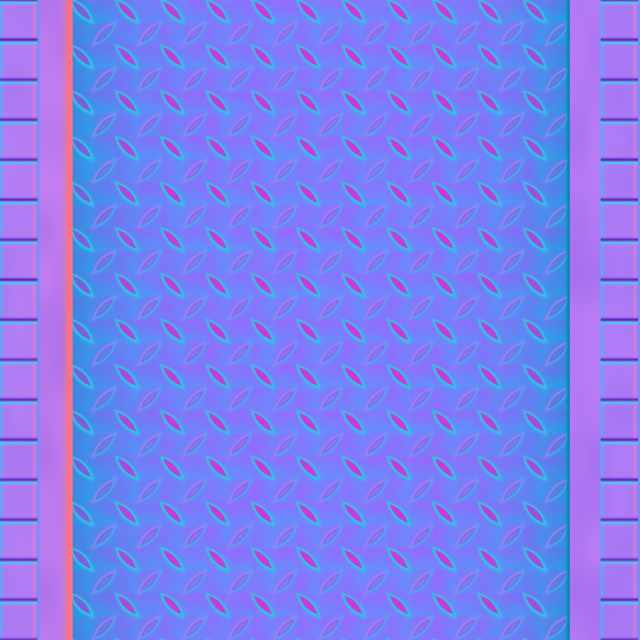
Give the GLSL for this texture map, as a three.js fragment shader.

```glsl
varying vec2 vUv;

const vec2 PITCH = vec2(0.0708, 0.0714);
const float PANEL_LEFT = 0.1135;
const float PANEL_RIGHT = 0.8885;

float hash(vec2 p) {
  return fract(sin(dot(p, vec2(41.3, 289.1))) * 4375.5);
}

float noise(vec2 p) {
  vec2 i = floor(p);
  vec2 f = fract(p);
  f = f * f * (3.0 - 2.0 * f);
  return mix(mix(hash(i), hash(i + vec2(1.0, 0.0)), f.x),
             mix(hash(i + vec2(0.0, 1.0)), hash(i + 1.0), f.x), f.y);
}

// Soft line of the given half width
float band(float d, float w) {
  return exp(-d * d / (w * w));
}

// Coordinates along and across a lens
vec2 turn(vec2 p, vec2 axis) {
  return vec2(dot(p, axis), dot(p, vec2(-axis.y, axis.x)));
}

// Signed distance to a pointed lens
float lens(vec2 p, float halfLength, float halfWidth) {
  float r = (halfLength * halfLength + halfWidth * halfWidth) / (2.0 * halfWidth);
  return length(vec2(abs(p.y) + r - halfWidth, p.x)) - r;
}

// Ramp from -0.5 to 0.5 with a softened jump
float ramp(float t) {
  float f = fract(t);
  return (f - 0.5) * smoothstep(0.0, 0.1, f) * smoothstep(1.0, 0.9, f);
}

vec3 treadPlate(vec2 uv) {
  // Curved base, bluer toward both sides
  float fromLeft = uv.x - PANEL_LEFT;
  float fromRight = PANEL_RIGHT - uv.x;
  float side = max(exp(-fromLeft / 0.075), 0.95 * exp(-fromRight / 0.07));
  vec3 color = mix(vec3(0.495, 0.485, 0.99), vec3(0.2, 0.55, 0.88), side);
  color += (noise(uv * vec2(22.0, 30.0)) - 0.5) * vec3(0.08, -0.06, 0.0);
  color += (noise(uv * vec2(75.0, 120.0)) - 0.5) * vec3(0.05, -0.04, 0.0);

  vec2 q = (uv - vec2(0.1276, 0.983)) / PITCH;
  vec2 p = (fract(q + 0.5) - 0.5) * PITCH;
  vec2 s = (fract(q) - 0.5) * PITCH;
  vec2 steep = turn(p, vec2(0.7, -0.714));
  vec2 rising = turn(s, vec2(0.707, 0.707));

  // Pinched squares of sheet between the lens tips
  float crease = ramp(q.y * 2.0 + 0.5) - 0.7 * ramp(q.x * 2.0 + 0.5);
  float slope = sin(6.2832 * q.y) - sin(6.2832 * q.x);
  color += crease * vec3(0.1, -0.07, 0.0) + slope * vec3(0.025, -0.02, 0.0);

  // Lit and shaded dents at the lens tips
  vec2 strongTip = steep - vec2(0.024, 0.0);
  vec2 faintTip = rising - vec2(0.024, 0.0);
  vec2 lowTip = rising + vec2(0.025, 0.0);
  float tips = exp(-dot(strongTip, strongTip) / 0.00003)
             + 0.8 * exp(-dot(faintTip, faintTip) / 0.00003);
  color = mix(color, vec3(0.3, 0.66, 0.97), 0.45 * min(tips, 1.0));
  color = mix(color, vec3(0.66, 0.45, 0.97), 0.35 * exp(-dot(lowTip, lowTip) / 0.00003));

  // Faint rising lenses, lit on the upper left
  float faint = lens(rising, 0.024, 0.0068);
  color += smoothstep(0.001, -0.002, faint) * vec3(0.07, -0.02, -0.04);
  vec3 rimColor = mix(vec3(0.28, 0.68, 0.94), vec3(0.66, 0.5, 0.95),
                      smoothstep(-0.002, 0.002, rising.y));
  color = mix(color, rimColor, 0.75 * band(faint, 0.0019));
  color = mix(color, vec3(0.38, 0.38, 0.9), 0.4 * band(faint + 0.0035, 0.0012));

  // Strong falling lenses with cyan rims
  float strong = lens(steep, 0.0242, 0.0073);
  float rimWidth = 0.0023 + 0.0005 * smoothstep(0.004, -0.004, steep.y);
  color = mix(color, vec3(0.2, 0.76, 0.89), 0.92 * band(strong + 0.0004, rimWidth));
  vec3 fill = mix(vec3(0.79, 0.23, 0.85), vec3(0.42, 0.4, 0.87), side);
  color = mix(color, fill, smoothstep(-0.0014, -0.0034, strong));

  // Teal wall at the right
  return mix(color, vec3(0.04, 0.53, 0.7), band(fromRight, 0.0035));
}

vec3 sideRail(vec2 uv) {
  float isRight = step(0.5, uv.x);
  vec3 color = mix(vec3(0.73, 0.475, 0.93), vec3(0.69, 0.465, 0.95), isRight);
  color += (noise(uv * vec2(30.0, 14.0)) - 0.5) * vec3(0.08, 0.05, 0.03);

  // Glowing lip at the left of the plate
  float lip = smoothstep(0.094, 0.111, uv.x) * (1.0 - isRight);
  color = mix(color, vec3(1.0, 0.45, 0.5), lip);

  // Ladder of bevelled tiles
  float x = mix(uv.x, uv.x - 0.9385, isRight);
  float inside = smoothstep(-0.001, 0.001, x) * smoothstep(0.0595, 0.0575, x);
  float row = floor(uv.y * 16.0 + 0.5);
  float y = uv.y - row / 16.0 + 0.0005;
  float weight = 0.8 + 0.2 * hash(vec2(row, isRight));
  color = mix(color, vec3(0.64, 0.49, 0.97), 0.5 * inside);
  color = mix(color, vec3(0.9, 0.48, 0.84), 0.65 * inside * band(x - 0.054, 0.0032));
  color = mix(color, vec3(0.36, 0.66, 0.98), 0.8 * band(x - 0.002, 0.003));
  color = mix(color, vec3(0.42, 0.58, 0.97), 0.8 * band(x - 0.0595, 0.003));
  color = mix(color, vec3(0.3, 0.8, 0.94), inside * weight * band(y + 0.0034, 0.003));
  return mix(color, vec3(0.4, 0.14, 0.74), inside * weight * band(y - 0.001, 0.0027));
}

void main() {
  float plate = smoothstep(-0.001, 0.001, vUv.x - PANEL_LEFT)
              * smoothstep(-0.003, -0.001, PANEL_RIGHT - vUv.x);
  vec3 color = mix(sideRail(vUv), treadPlate(vUv), plate);
  gl_FragColor = vec4(clamp(color, 0.0, 1.0), 1.0);
}
```
